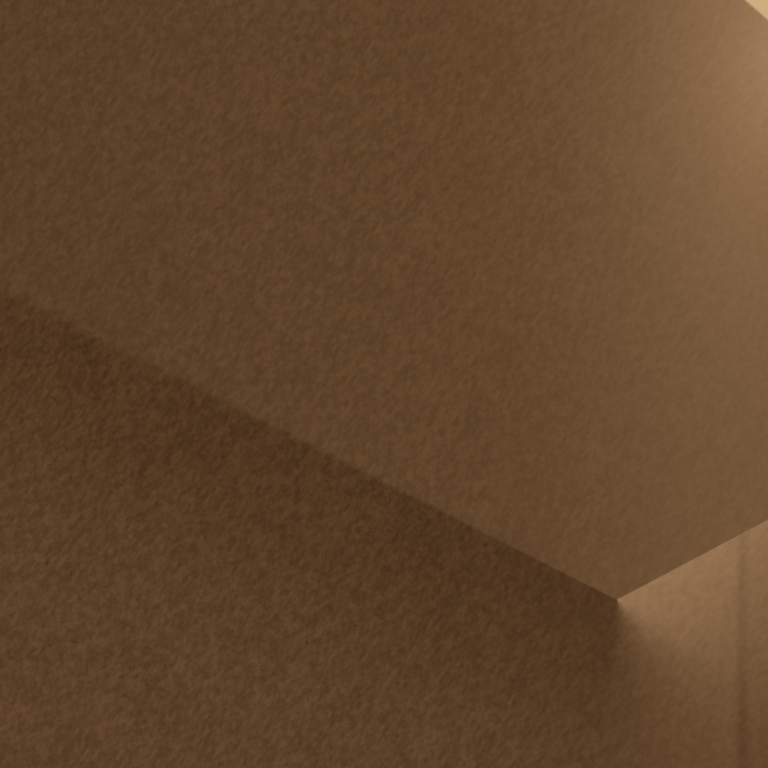
Write a Shadertoy shader that draws this texture.

```glsl
#define CORNER vec2(0.803, 0.219)
#define LEFT_SLOPE -0.505
#define RIGHT_SLOPE 0.53
#define SEAM_X 0.966
#define GRAIN_SCALE 150.0
#define GRAIN_AMOUNT 0.075
#define SHADE vec3(0.32, 0.22, 0.13)
#define WARMTH vec3(1.0, 0.87, 0.71)
#define CREAM vec3(0.80, 0.68, 0.50)

float hash(vec2 p) {
    vec3 q = fract(vec3(p.xyx) * 0.1031);
    q += dot(q, q.yzx + 33.33);
    return fract((q.x + q.y) * q.z);
}

float valueNoise(vec2 p) {
    vec2 cell = floor(p), f = fract(p);
    f = f * f * (3.0 - 2.0 * f);
    float low = mix(hash(cell), hash(cell + vec2(1, 0)), f.x);
    float high = mix(hash(cell + vec2(0, 1)), hash(cell + vec2(1, 1)), f.x);
    return mix(low, high, f.y);
}

// Signed height above a sloped line through the corner
float heightAbove(vec2 uv, float slope) {
    vec2 p = uv - CORNER;
    return (p.y - slope * p.x) / sqrt(1.0 + slope * slope);
}

// Slanted, centred plaster grain
float grain(vec2 uv) {
    vec2 p = mat2(0.85, 0.45, -0.55, 0.8) * uv * GRAIN_SCALE;
    float coarse = valueNoise(p * vec2(1.25, 0.8) + 17.0) - 0.5;
    float fine = valueNoise(p * vec2(2.3, 1.7) + 71.0) - 0.5;
    float mottled = valueNoise(p * 0.12) - 0.5;
    return 0.6 * coarse + 0.5 * fine + 0.12 * mottled;
}

float upperPlane(vec2 uv) {
    float level = 0.35 + 0.035 * uv.x + 0.05 * smoothstep(0.6, 1.0, uv.x);
    vec2 toLamp = (uv - vec2(1.03, 0.93)) * vec2(1.0, 0.65);
    return level + 0.23 * exp(-7.0 * length(toLamp));
}

float lowerPlane(vec2 uv, float leftHeight, float rightHeight) {
    float level = 0.312 + 0.045 * smoothstep(0.0, 0.32, -leftHeight);

    // Light fans out from the corner and fades below the right edge
    vec2 p = uv - CORNER;
    float angle = atan(p.x, -p.y);
    float fan = smoothstep(-0.35, 1.35, angle);
    level += 0.27 * fan * exp(3.2 * min(rightHeight, 0.0));

    // Faint vertical seam
    float seam = exp(-pow((uv.x - SEAM_X) / 0.007, 2.0));
    return level - 0.045 * seam - 0.015 * smoothstep(SEAM_X, SEAM_X + 0.01, uv.x);
}

void mainImage(out vec4 fragColor, in vec2 fragCoord) {
    vec2 uv = fragCoord / iResolution.xy;
    float pixel = 1.0 / iResolution.y;
    float leftHeight = heightAbove(uv, LEFT_SLOPE);
    float rightHeight = heightAbove(uv, RIGHT_SLOPE);

    // The left edge softens away from the corner
    float blur = pixel + 0.009 * clamp(1.0 - uv.x / CORNER.x, 0.0, 1.0);
    float upper = smoothstep(-blur, blur, leftHeight)
                * smoothstep(-pixel, pixel, rightHeight);
    float level = mix(lowerPlane(uv, leftHeight, rightHeight), upperPlane(uv), upper);

    // Grain is rougher in the shadow and calmer towards the light
    float roughness = mix(1.15, 0.9, upper) * (1.0 - 0.5 * smoothstep(0.5, 1.0, uv.x));
    level += GRAIN_AMOUNT * roughness * grain(uv);
    float specks = smoothstep(0.86, 0.98, valueNoise(uv * GRAIN_SCALE * 1.3 + 43.0));
    level -= 0.03 * specks * (1.0 - upper) * (1.0 - smoothstep(0.4, 0.85, uv.x));

    vec3 color = SHADE + (level - 0.32) * WARMTH;

    // Lit sliver in the top right
    float sliver = (uv.y - 1.0 + 0.87 * (uv.x - 0.97)) / 1.325;
    color = mix(color, CREAM, smoothstep(-2.0 * pixel, 2.0 * pixel, sliver));
    fragColor = vec4(color, 1.0);
}
```
